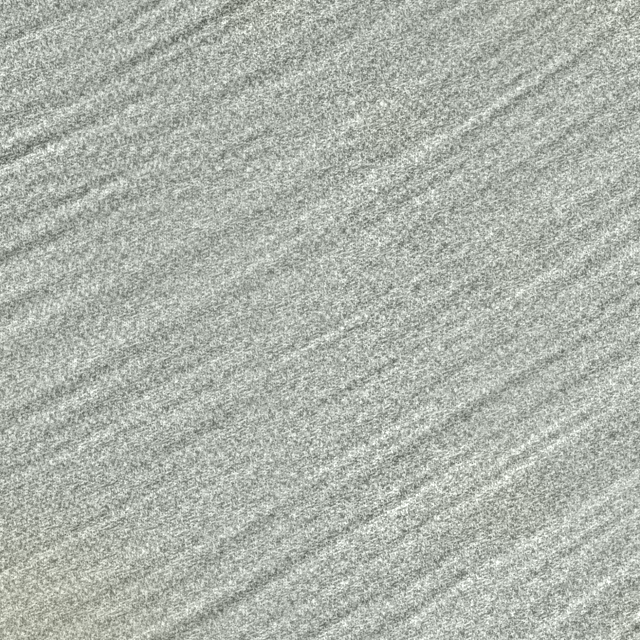
Write a WebGL 1 fragment shader that draws this texture.

```glsl
precision highp float;

// Pale grey-green sand, swept into fine wind ripples that curve up to the right.
// Stretched value noise is lit as a relief for the ripples; two turned layers of
// fine noise make the grain, and broad noise drifts the tone and the tint.

uniform vec2 u_resolution;

const vec3 SAND = vec3(0.686, 0.707, 0.677);
const vec3 WARM_TINT = vec3(0.020, 0.007, -0.026);
const float RIPPLE_CONTRAST = 0.30;
const float LIGHT_OFFSET = 0.011;

float hash(vec2 cell) {
  return fract(sin(dot(cell, vec2(127.1, 311.7))) * 43758.5453);
}

// Smooth value noise, centred on zero.
float noise(vec2 p) {
  vec2 cell = floor(p);
  vec2 f = fract(p);
  vec2 w = f * f * (3.0 - 2.0 * f);
  float low = mix(hash(cell), hash(cell + vec2(1.0, 0.0)), w.x);
  float high = mix(hash(cell + vec2(0.0, 1.0)), hash(cell + vec2(1.0, 1.0)), w.x);
  return mix(low, high, w.y) - 0.5;
}

vec2 rotate(vec2 p, float angle) {
  float c = cos(angle);
  float s = sin(angle);
  return vec2(c * p.x - s * p.y, s * p.x + c * p.y);
}

// Coordinates along and across the ripples, which steepen to the right.
vec2 rippleSpace(vec2 p) {
  float rise = 0.47 * p.x + 0.13 * p.x * p.x;
  float wobble = 0.020 * noise(p * 3.0 + 7.0) + 0.006 * noise(p * 8.0 + 31.0);
  return vec2(p.x + 0.5 * p.y, p.y - rise + wobble);
}

// Height of the sand: long wide ridges with shorter narrow ones between.
float rippleHeight(vec2 q) {
  float wide = noise(q * vec2(2.3, 37.0) + 50.0);
  float narrow = noise(q * vec2(4.0, 66.0) + 90.0);
  return 0.62 * wide + 0.38 * narrow;
}

// Slope towards the light: bright crests beside dark troughs.
float rippleRelief(vec2 q, float offset) {
  return rippleHeight(q) - rippleHeight(q - vec2(0.0, offset));
}

// Fine grain, its coarser layer drawn out a little along the ripples.
float grain(vec2 p) {
  float coarse = noise(rotate(p, -0.52) * vec2(270.0, 370.0) + 300.0);
  float fine = noise(rotate(p, 1.20) * 490.0 + 500.0);
  return 0.28 * coarse + 0.35 * fine;
}

void main() {
  vec2 p = gl_FragCoord.xy / u_resolution;

  // Ripples and grain, both a little uneven in strength.
  float ripples = rippleRelief(rippleSpace(p), LIGHT_OFFSET);
  float rippleStrength = RIPPLE_CONTRAST * (1.0 + 0.5 * noise(p * 3.5 + 11.0));
  float grainStrength = 1.0 + 0.3 * noise(p * 5.0 + 23.0);

  // Broad drift of tone, slightly darker at the upper left.
  float drift = 0.03 * noise(p * 4.0 + 61.0) + 0.02 * (p.x - p.y);

  float shade = ripples * rippleStrength + grain(p) * grainStrength + drift;

  // Warmer sand in the lower left corner and in faint patches.
  float corner = 1.0 - smoothstep(0.05, 0.40, length(p * vec2(0.9, 1.3)));
  float patches = smoothstep(0.15, 0.45, noise(p * 5.0 + 77.0));
  float warmth = 0.8 * corner + 0.25 * patches;

  vec3 color = SAND + shade + WARM_TINT * warmth;
  gl_FragColor = vec4(clamp(color, 0.0, 1.0), 1.0);
}
```
